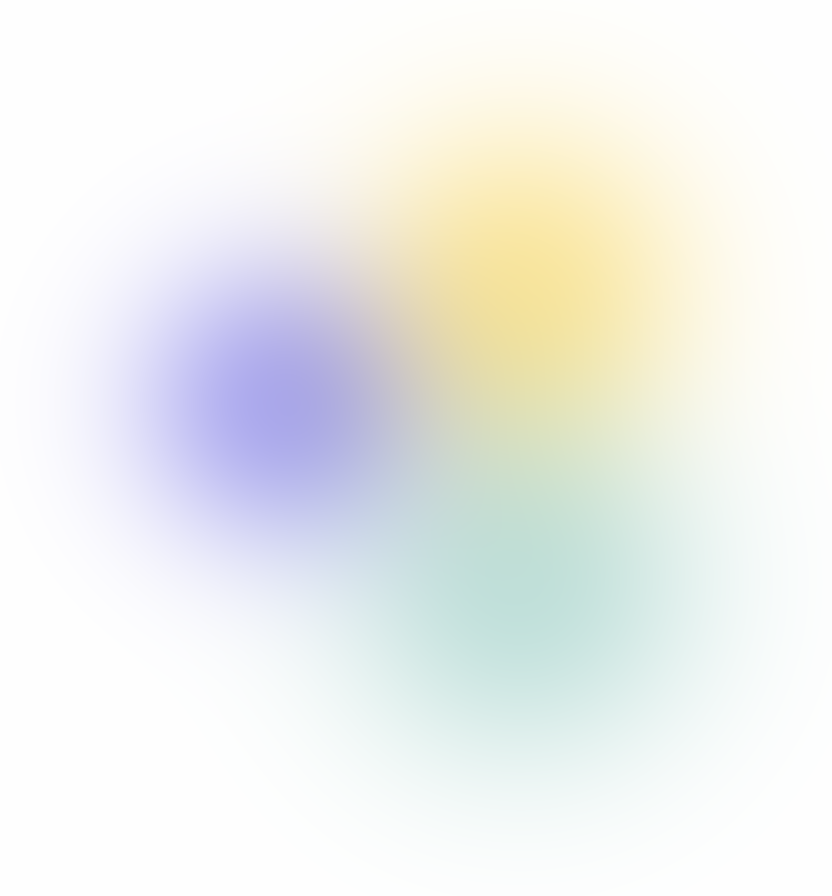
Give the GLSL for this background, as a Shadertoy shader.

```glsl
// Soft disc of light: 1 at its centre, 0.5 at halfRadius
float glow(vec2 p, vec2 centre, float halfRadius) {
    return exp2(-pow(length(p - centre) / halfRadius, 2.2));
}

// Lay a tint over the paper like a translucent ink
vec3 stain(vec3 paper, vec3 ink, float amount) {
    return paper * mix(vec3(1.0), ink, amount);
}

void mainImage(out vec4 fragColor, in vec2 fragCoord) {
    // Centred coordinates in units of the canvas height
    vec2 p = (fragCoord - 0.5 * iResolution.xy) / iResolution.y;

    vec3 violet = vec3(0.675, 0.665, 0.945);
    vec3 yellow = vec3(0.985, 0.905, 0.620);
    vec3 teal = vec3(0.755, 0.880, 0.860);

    // Three overlapping glows on white
    vec3 colour = vec3(0.998);
    colour = stain(colour, violet, glow(p, vec2(-0.152, 0.051), 0.137));
    colour = stain(colour, yellow, glow(p, vec2(0.117, 0.174), 0.158));
    colour = stain(colour, teal, glow(p, vec2(0.117, -0.151), 0.172));

    fragColor = vec4(colour, 1.0);
}
```
